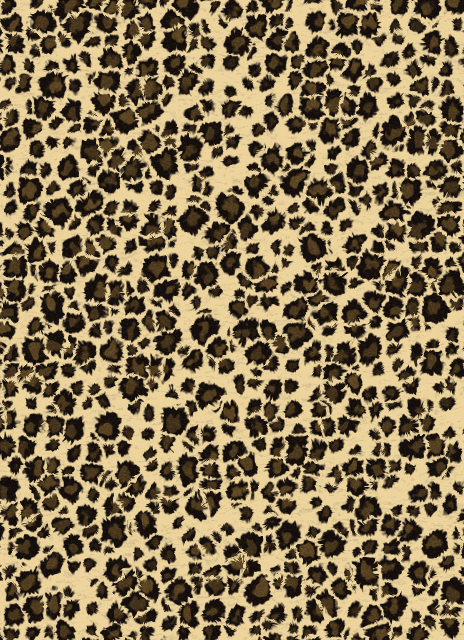
This texture is drawn by a Shadertoy shader. Its source:

```glsl
// Leopard-print fabric: dark ragged spots with brown cores on cream cloth.
// Jittered sites with random radii form a power diagram; each spot is an
// ellipse trimmed by its cell walls, frayed by noise and softly blended.

const float CELL = 0.0315;          // site spacing, in canvas heights
const float JITTER = 0.78;          // site scatter, in cells
const float R_MIN = 0.31;           // smallest spot radius, in cells
const float R_MAX = 0.80;           // largest spot radius, in cells
const float STRETCH = 1.16;         // spot elongation
const float WALL = 0.095;           // half the cream gap between spots
const float FRAY = 0.19;            // depth of the hairy fringe
const float SOFT = 0.075;           // edge blur, in cells
const float CORE = 0.43;            // core size relative to its spot
const vec3 CREAM = vec3(0.925, 0.83, 0.61);
const vec3 CREAM_SHADE = vec3(0.77, 0.69, 0.52);
const vec3 BLACK = vec3(0.075, 0.05, 0.045);
const vec3 DARK_PILE = vec3(0.17, 0.13, 0.075);
const vec3 BROWN = vec3(0.37, 0.28, 0.14);

vec3 hash3(vec2 p) {
    vec3 q = fract(p.xyx * vec3(0.1031, 0.1030, 0.0973));
    q += dot(q, q.yxz + 33.33);
    return fract((q.xxy + q.yzz) * q.zyx);
}

float noise(vec2 p) {
    vec2 i = floor(p), f = fract(p);
    f = f * f * (3.0 - 2.0 * f);
    float a = hash3(i).x, b = hash3(i + vec2(1, 0)).x;
    float c = hash3(i + vec2(0, 1)).x, d = hash3(i + vec2(1, 1)).x;
    return mix(mix(a, b, f.x), mix(c, d, f.x), f.y);
}

float smoothMax(float a, float b, float k) {
    float h = max(k - abs(a - b), 0.0) / k;
    return max(a, b) + 0.25 * k * h * h;
}

// Site of a cell: centre in xy, radius in z
vec3 site(vec2 cell) {
    vec3 h = hash3(cell + 71.0);
    return vec3(cell + 0.5 + JITTER * (h.xy - 0.5), mix(R_MIN, R_MAX, pow(h.z, 1.6)));
}

float power(vec2 p, vec3 s) {
    vec2 d = p - s.xy;
    return dot(d, d) - s.z * s.z;
}

void mainImage(out vec4 fragColor, in vec2 fragCoord) {
    vec2 uv = fragCoord / iResolution.y;
    float pixel = 1.0 / (iResolution.y * CELL);
    float soft = max(SOFT, 0.7 * pixel);
    vec2 p = uv / CELL;

    // Irregular outlines
    vec2 wobble = vec2(noise(p * 2.6), noise(p * 2.6 + 37.0)) - 0.5;
    vec2 w = p + 0.24 * wobble;
    vec2 home = floor(w);

    // Owning site
    vec2 id = home;
    vec3 own = site(home);
    float best = 1e3;
    for (int y = -2; y <= 2; y++)
    for (int x = -2; x <= 2; x++) {
        vec2 cell = home + vec2(x, y);
        vec3 s = site(cell);
        float f = power(w, s);
        if (f < best) { best = f; own = s; id = cell; }
    }

    // Distance to the nearest cell wall
    float wall = 1e3;
    for (int y = -2; y <= 2; y++)
    for (int x = -2; x <= 2; x++) {
        vec2 cell = home + vec2(x, y);
        if (cell == id) continue;
        vec3 s = site(cell);
        wall = min(wall, (power(w, s) - best) / (2.0 * distance(s.xy, own.xy)));
    }

    // Spot: leaning ellipse trimmed by the walls, with a radial fringe
    vec3 trait = hash3(id + 213.0);
    float lean = 1.15 + 1.6 * (trait.x - 0.5);
    vec2 axis = vec2(cos(lean), sin(lean));
    vec2 d = w - own.xy;
    vec2 q = vec2(dot(d, axis) / STRETCH, dot(d, vec2(-axis.y, axis.x)) * STRETCH);
    vec2 ray = d / max(length(d), 0.001);
    float teeth = noise(ray * (3.0 + 5.0 * own.z) + id * 7.3) - 0.5;
    float hair = noise(p * vec2(8.0, 6.0)) - 0.5;
    float spot = smoothMax(length(q) - own.z, WALL - wall, 0.16);
    spot += FRAY * (0.8 * teeth + 0.6 * hair) * (0.5 + own.z);
    float ink = 1.0 - smoothstep(-soft, soft, spot);

    // Brown core, clearer in large spots
    vec2 shift = 0.3 * own.z * (trait.yz - 0.5);
    float core = length(q - shift) - CORE * own.z;
    core += 0.30 * (noise(p * vec2(4.5, 3.5) + 91.0) - 0.5) + 0.12 * hair;
    float size = smoothstep(R_MIN, 0.58, own.z);
    float brown = (1.0 - smoothstep(-0.09, 0.09, core)) * mix(0.5, 1.0, size);
    brown *= mix(0.6, 1.0, trait.y);

    // Cloth grain: fine, mostly horizontal wrinkles
    float wrinkle = noise(p * vec2(4.0, 11.0) + 2.0 * wobble);
    float grain = noise(p * vec2(15.0, 19.0) + 53.0);
    vec3 cloth = mix(CREAM, CREAM_SHADE, 0.75 * smoothstep(0.5, 1.0, 0.65 * wrinkle + 0.35 * grain));
    vec3 pile = mix(BLACK, DARK_PILE, 0.6 * smoothstep(0.5, 0.95, grain));
    pile = mix(pile, BROWN * (0.85 + 0.3 * grain), brown);

    fragColor = vec4(mix(cloth, pile, ink), 1.0);
}
```
